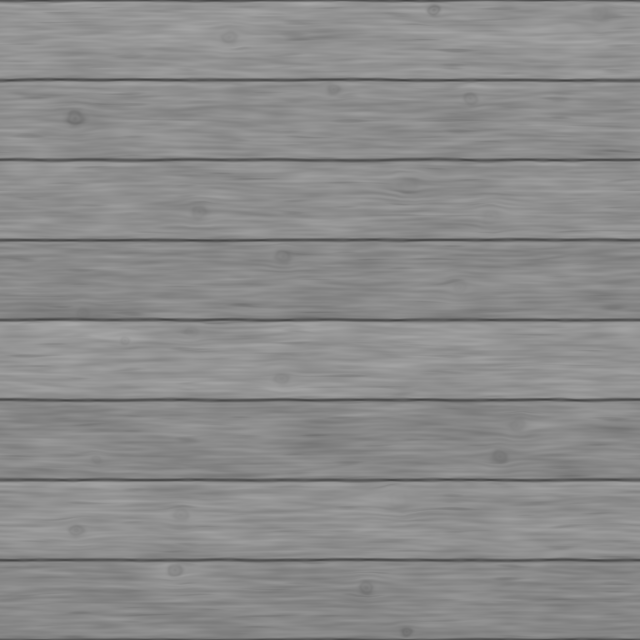
A Shadertoy shader for this texture:

```glsl
// Eight horizontal weathered grey wooden planks with fine grain, soft knots and dark seams.
#define PLANKS 8.0
#define KNOTS 3
#define SEAM_HALF_WIDTH 0.0036
#define SEAM_WOBBLE 0.0016
#define GRAIN_CONTRAST 0.055
#define PATCH_CONTRAST 0.045
#define KNOT_CONTRAST 0.10
#define KNOT_RADIUS 0.022
#define WOOD_TONE 0.555
#define SEAM_TONE 0.31

// Integer hash giving two values in 0..1
vec2 hash2(vec2 cell) {
    uvec2 h = uvec2(ivec2(cell)) * uvec2(1597u, 3812u) + uvec2(7919u, 104u);
    h.x += h.y * 1664525u;
    h.y += h.x * 22695u;
    h ^= h >> 15u;
    h.x += h.y * 1664525u;
    h.y += h.x * 22695u;
    h ^= h >> 16u;
    return vec2(h & 65535u) / 65535.0;
}

float latticeSlope(vec2 cell, vec2 offset, float period) {
    cell.x = mod(cell.x, period);
    float angle = 6.28318 * hash2(cell).x;
    return dot(vec2(cos(angle), sin(angle)), offset);
}

// Gradient noise that repeats along x after a whole number of cells
float gradientNoise(vec2 p, float period) {
    vec2 cell = floor(p), f = p - cell;
    vec2 blend = f * f * f * (f * (f * 6.0 - 15.0) + 10.0);
    vec2 e = vec2(0.0, 1.0);
    float low = mix(latticeSlope(cell, f, period),
                    latticeSlope(cell + e.yx, f - e.yx, period), blend.x);
    float high = mix(latticeSlope(cell + e.xy, f - e.xy, period),
                     latticeSlope(cell + e.yy, f - e.yy, period), blend.x);
    return mix(low, high, blend.y);
}

float stretchedNoise(vec2 p, vec2 cells) {
    return gradientNoise(p * cells, cells.x);
}

// Alternating light and dark planks with a little random spread
float plankTone(float plank) {
    float alternate = mod(plank, 2.0) - 0.5;
    return WOOD_TONE + 0.022 * alternate + 0.026 * (hash2(vec2(plank, 71.0)).x - 0.5);
}

// Returns knot darkness in x and the vertical bend of the grain in y
vec2 knots(vec2 uv, float plank) {
    vec2 result = vec2(0.0);
    for (int i = 0; i < KNOTS; i++) {
        vec2 seed = vec2(plank * 13.0 + float(i), 211.0);
        vec2 place = hash2(seed), kind = hash2(seed + vec2(0.0, 37.0));
        vec2 d = uv - vec2(place.x, (plank + 0.08 + 0.84 * place.y) / PLANKS);
        d.x = fract(d.x + 0.5) - 0.5;
        float radius = KNOT_RADIUS * mix(0.45, 1.0, kind.x);
        float r = length(d * vec2(0.9, 1.1)) / radius;
        r += 0.25 * stretchedNoise(uv + place, vec2(60.0, 90.0));
        float disk = 1.0 - smoothstep(0.35, 1.1, r);
        float ring = 0.85 + 0.15 * cos(r * 11.0);
        result.x += disk * ring * mix(0.15, 1.0, kind.y * kind.y);
        result.y -= 0.5 * d.y * exp(-0.6 * r * r);
    }
    return result;
}

float woodGrain(vec2 p) {
    p.y += 0.006 * stretchedNoise(p, vec2(4.0, 12.0));
    float fibres = stretchedNoise(p, vec2(9.0, 150.0))
                 + 0.7 * stretchedNoise(p + 3.0, vec2(22.0, 210.0))
                 + 0.6 * stretchedNoise(p + 5.0, vec2(5.0, 75.0));
    float patches = stretchedNoise(p + 7.0, vec2(5.0, 26.0))
                  + 0.6 * stretchedNoise(p + 9.0, vec2(13.0, 55.0));
    float cracks = smoothstep(0.28, 0.6, stretchedNoise(p + 11.0, vec2(12.0, 120.0)));
    return GRAIN_CONTRAST * fibres + PATCH_CONTRAST * patches - 0.05 * cracks;
}

void mainImage(out vec4 fragColor, in vec2 fragCoord) {
    vec2 uv = fragCoord / iResolution.xy;
    float pixel = 1.0 / iResolution.y;
    float plank = min(floor(uv.y * PLANKS), PLANKS - 1.0);

    // Plank surface, with a separate stretch of grain for each plank
    vec2 knot = knots(uv, plank);
    vec2 grainPoint = vec2(uv.x, uv.y + knot.y + plank * 2.0);
    float tone = plankTone(plank) + woodGrain(grainPoint) - KNOT_CONTRAST * knot.x;

    // Wavering seam at each plank boundary
    float seam = floor(uv.y * PLANKS + 0.5);
    float row = mod(seam, PLANKS) + 0.5;
    float wobble = SEAM_WOBBLE * gradientNoise(vec2(uv.x * 14.0, row), 14.0);
    float signedGap = uv.y - seam / PLANKS - wobble;
    float gap = abs(signedGap);
    float wear = gradientNoise(vec2(uv.x * 45.0, row + 20.0), 45.0);
    float halfWidth = SEAM_HALF_WIDTH * (1.0 + 0.4 * wear);
    float line = 1.0 - smoothstep(0.0, halfWidth + 0.5 * pixel, gap);

    // Soft shading beside the seam and a pale worn upper edge
    tone -= 0.035 * exp(-gap / 0.0035);
    tone += 0.022 * exp(-pow((signedGap + 0.007) / 0.003, 2.0)) * (1.0 + wear);
    tone = mix(tone, SEAM_TONE + 0.08 * wear, line);
    fragColor = vec4(vec3(tone), 1.0);
}
```
